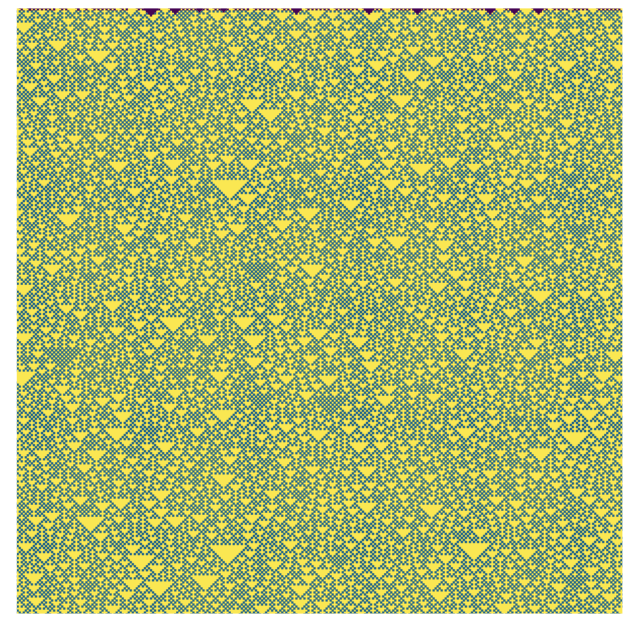
This pattern is drawn by a WebGL 2 fragment shader. Its source:

```glsl
#version 300 es
precision highp float;
precision highp int;
// A cellular automaton grown downward from a random top row on a checkered
// lattice: each site is the sum of its two parents modulo three. Sites are
// bit-packed, 256 to a row that wraps; nonzero ones are blue dots on yellow.

uniform vec2 u_resolution;
out vec4 fragColor;

const float CELLS = 300.0;
const vec3 PAPER = vec3(1.0);
const vec3 YELLOW = vec3(0.98, 0.905, 0.32);
const vec3 BLUE = vec3(0.12, 0.39, 0.54);
const vec3 PURPLE = vec3(0.27, 0.02, 0.33);

uint hash(uint n) {
    n = n * 747796405u + 2891336453u;
    n = ((n >> ((n >> 28) + 4u)) ^ n) * 277803737u;
    return (n >> 22) ^ n;
}

// Four random words, one bit per site
uvec4 randomWords(uint seed) {
    return uvec4(hash(seed), hash(seed + 1u), hash(seed + 2u), hash(seed + 3u));
}

// Each site replaced by its right neighbour
uvec4 neighbour(uvec4 row, uint after) {
    return (row >> 1) | (uvec4(row.yzw, after) << 31);
}

// Sum modulo three of bit-planes (ones, twos) and their neighbours
void addNeighbours(inout uvec4 ones, inout uvec4 twos, uint onesAfter, uint twosAfter) {
    uvec4 nextOnes = neighbour(ones, onesAfter);
    uvec4 nextTwos = neighbour(twos, twosAfter);
    uvec4 zero = ~(ones | twos);
    uvec4 nextZero = ~(nextOnes | nextTwos);
    uvec4 sumOne = (zero & nextOnes) | (ones & nextZero) | (twos & nextTwos);
    twos = (zero & nextTwos) | (twos & nextZero) | (ones & nextOnes);
    ones = sumOne;
}

// Only cells of the checkered lattice hold a site
float dot01(uvec4 low, uvec4 high, int x, int y) {
    if (((x - y) & 1) != 0) return 0.0;
    int site = ((x - y) >> 1) & 255;
    int index = (site >> 5) & 3;
    uint word = site < 128 ? low[index] : high[index];
    return float((word >> uint(site & 31)) & 1u);
}

// Small dark wedges hang from the top edge
float wedge(int x, int y) {
    int size = int(hash(uint(x / 12) + 90u) % 7u) - 3;
    return abs(x % 12 - 6) + y <= size ? 1.0 : 0.0;
}

void main() {
    // Board coordinates in cells, counted from its upper left corner
    vec2 uv = gl_FragCoord.xy / u_resolution;
    vec2 boardMin = vec2(0.0262, 0.0135);
    vec2 boardSize = vec2(0.9463, 0.973);
    vec2 pos = (uv - boardMin) / boardSize;
    pos = vec2(pos.x, 1.0 - pos.y) * CELLS;
    vec2 pixel = CELLS / (boardSize * u_resolution);

    // Smooth outer edge of the board
    vec2 inset = min(pos, CELLS - pos) / pixel + 0.5;
    float board = clamp(inset.x, 0.0, 1.0) * clamp(inset.y, 0.0, 1.0);
    if (board <= 0.0) {
        fragColor = vec4(PAPER, 1.0);
        return;
    }

    // Grow the rows down to this pixel, keeping the last two
    ivec2 cell = ivec2(floor(pos - 0.5));
    uvec4 low1 = randomWords(11u), high1 = randomWords(37u);
    uvec4 low2 = randomWords(59u) & ~low1, high2 = randomWords(83u) & ~high1;
    uvec4 lowAbove = low1 | low2, highAbove = high1 | high2;
    for (int y = 0; y <= cell.y; y++) {
        lowAbove = low1 | low2;
        highAbove = high1 | high2;
        uint first1 = low1.x, first2 = low2.x;
        addNeighbours(low1, low2, high1.x, high2.x);
        addNeighbours(high1, high2, first1, first2);
    }

    // Soft coverage by the four nearest cells; dots swell slightly to touch
    vec2 between = fract(pos - 0.5);
    vec2 blur = min(pixel * 1.3, 1.0);
    vec2 near = clamp((0.55 - between) / blur + 0.5, 0.0, 1.0);
    vec2 far = clamp((between - 0.45) / blur + 0.5, 0.0, 1.0);
    float ink = 0.0;
    float dark = 0.0;
    for (int k = 0; k < 4; k++) {
        ivec2 side = ivec2(k & 1, k >> 1);
        ivec2 at = cell + side;
        vec2 cover = mix(near, far, vec2(side));
        float weight = cover.x * cover.y;
        uvec4 low = side.y == 0 ? lowAbove : low1 | low2;
        uvec4 high = side.y == 0 ? highAbove : high1 | high2;
        ink += weight * dot01(low, high, at.x, at.y);
        dark += weight * wedge(at.x + 24, max(at.y, 0));
    }

    vec3 dotColor = mix(PURPLE, BLUE, smoothstep(0.5, 1.5, pos.y));
    vec3 color = mix(YELLOW, dotColor, min(ink, 1.0));
    color = mix(color, PURPLE, min(dark, 1.0));
    fragColor = vec4(mix(PAPER, color, board), 1.0);
}
```
